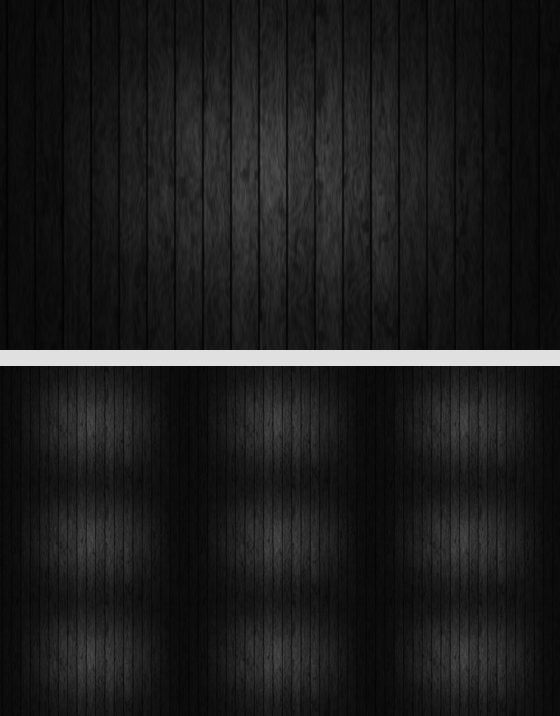
Top, the tile; bottom, the same tile 3 across and 3 down.
This texture is drawn by a Shadertoy shader. Its source:

```glsl
const float PLANKS = 20.0;
const float SEAM_OFFSET = 0.25;
const float TAU = 6.2831853;
const vec3 WOOD_TINT = vec3(1.0, 1.0, 1.005);

float hash(vec2 p) {
    return fract(sin(dot(p, vec2(127.1, 311.7))) * 43758.5453);
}

// Value noise that wraps after a whole number of cells
float wrapNoise(vec2 p, vec2 period) {
    vec2 cell = floor(p);
    vec2 f = fract(p);
    f = f * f * (3.0 - 2.0 * f);
    vec2 a = mod(cell, period);
    vec2 b = mod(cell + 1.0, period);
    return mix(mix(hash(a), hash(vec2(b.x, a.y)), f.x),
               mix(hash(vec2(a.x, b.y)), hash(b), f.x), f.y);
}

// Noise with a given number of cells per plank and per canvas height
float grainNoise(vec2 q, vec2 cells) {
    return wrapNoise(q * cells, cells * vec2(PLANKS, 1.0));
}

// Straight fibres from broad streaks down to fine dashes
float fibres(vec2 q) {
    float broad = grainNoise(q, vec2(4.0, 5.0)) - 0.5;
    float medium = grainNoise(q, vec2(11.0, 22.0)) - 0.5;
    float fine = grainNoise(q, vec2(23.0, 64.0)) - 0.5;
    return 0.22 * broad + 0.30 * medium + 0.34 * fine;
}

// Long arched growth rings
float rings(vec2 q, float across) {
    float bend = grainNoise(q, vec2(2.0, 9.0));
    return sin(TAU * (3.0 * across + 3.5 * bend));
}

// Dark elongated flecks and cracks
float flecks(vec2 q) {
    float patches = grainNoise(q, vec2(3.0, 7.0));
    float marks = grainNoise(q, vec2(7.0, 30.0));
    return smoothstep(0.5, 0.85, patches) * smoothstep(0.45, 0.8, marks);
}

// Soft central glow whose slope vanishes at every border
float glow(vec2 uv) {
    vec2 bump = 0.5 - 0.5 * cos(TAU * uv);
    return 0.048 + 0.052 * bump.x + 0.115 * bump.x * bump.y;
}

// Brightness factor of the groove, its shadow and its lit lip
float groove(float across, float strength, float pixel) {
    float side = across - step(0.5, across);
    float d = abs(side);
    float gap = 1.0 - smoothstep(0.022 - 0.5 * pixel, 0.032 + 0.75 * pixel, d);
    float shadow = exp(-d * 14.0);
    float lip = exp(-pow((side - 0.085) / 0.03, 2.0));
    return (1.0 - 0.75 * strength * gap) * (1.0 - 0.28 * shadow) + 0.14 * lip;
}

void mainImage(out vec4 fragColor, in vec2 fragCoord) {
    vec2 uv = fragCoord / iResolution.xy;
    float pixel = PLANKS / iResolution.x;

    // Plank coordinates
    float x = uv.x * PLANKS - SEAM_OFFSET;
    float plank = mod(floor(x), PLANKS);
    float across = fract(x);
    float seam = mod(floor(x + 0.5), PLANKS);
    vec2 q = vec2(plank + across, uv.y + hash(vec2(plank, 3.0)));

    // Slight sideways wander of the grain
    float wander = grainNoise(q, vec2(1.0, 8.0)) - 0.5;
    vec2 bent = q + vec2(0.22 * wander, 0.0);

    // Wear that differs from plank to plank
    float tone = mix(0.90, 1.10, hash(vec2(plank, 11.0)));
    float ringAmount = mix(0.01, 0.09, hash(vec2(plank, 23.0)));
    float fleckAmount = mix(0.08, 0.45, hash(vec2(plank, 37.0)));
    float seamStrength = mix(0.75, 1.0, hash(vec2(seam, 51.0)));

    float wood = tone * (1.0 + fibres(bent) + ringAmount * rings(q, across));
    wood *= 1.0 - fleckAmount * flecks(bent);
    wood *= groove(across, seamStrength, pixel);

    fragColor = vec4(WOOD_TINT * glow(uv) * wood, 1.0);
}
```
